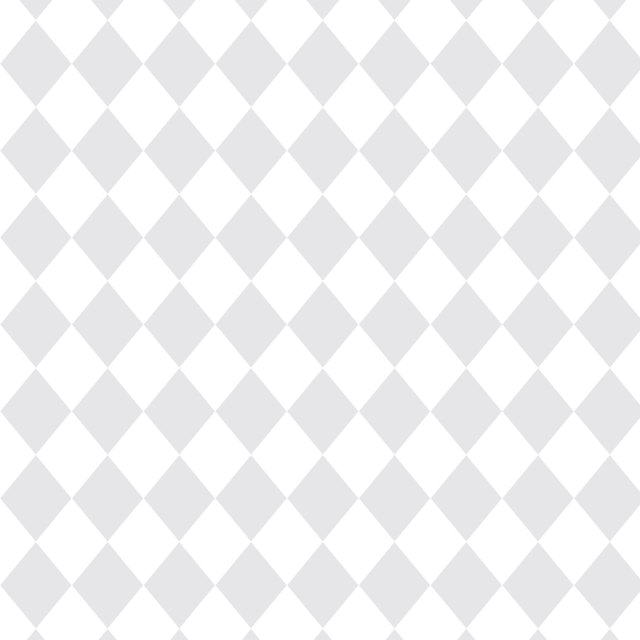
A WebGL 2 fragment shader for this pattern:

```glsl
#version 300 es
precision highp float;
// Harlequin pattern: pale grey upright diamonds touching tip to tip on white.
// Each grid cell holds one diamond, drawn from its signed edge distance
// and smoothed over about one pixel.

uniform vec2 u_resolution;
out vec4 fragColor;

// Signed distance to the edge lines of a diamond with the given half axes.
float diamondDistance(vec2 p, vec2 halfAxes) {
    vec2 slope = 1.0 / halfAxes;
    return (dot(abs(p), slope) - 1.0) / length(slope);
}

void main() {
    vec2 uv = gl_FragCoord.xy / u_resolution;
    float pixel = 1.0 / min(u_resolution.x, u_resolution.y);

    // Fold the canvas into one cell centred on its diamond.
    vec2 cellSize = vec2(0.1121, 0.1358);
    vec2 gridCentre = vec2(0.5044, 0.4930);
    vec2 local = (fract((uv - gridCentre) / cellSize + 0.5) - 0.5) * cellSize;

    // Slightly short axes leave a hairline gap where the tips meet.
    float edge = diamondDistance(local, 0.497 * cellSize);
    float coverage = 1.0 - smoothstep(-0.7 * pixel, 0.7 * pixel, edge);

    vec3 white = vec3(1.0);
    vec3 paleGrey = vec3(0.902, 0.902, 0.910);
    fragColor = vec4(mix(white, paleGrey, coverage), 1.0);
}
```
